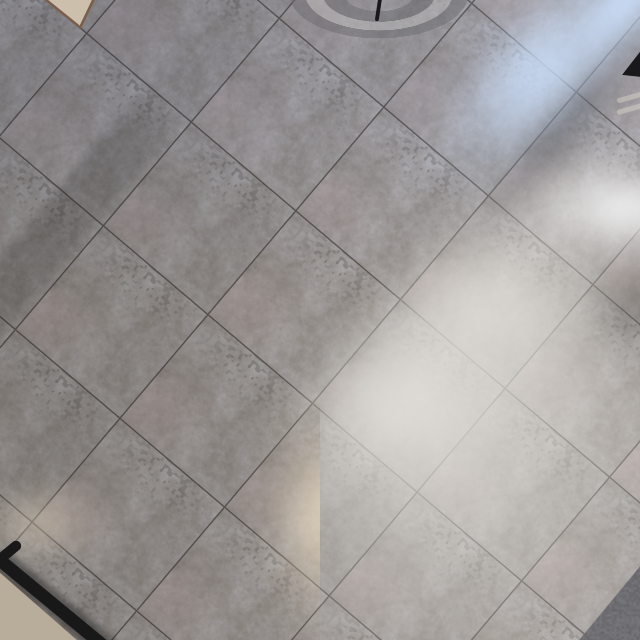
This texture is drawn by a three.js fragment shader. Its source:

```glsl
// Square grey stone tiles laid on the diagonal, with thin dark joints.
// One mottled print repeats in every tile; daylight, reflections and soft
// shadows lie over the whole floor, and a few objects cut in at its rim.
varying vec2 vUv;

const vec2 GRID_ORIGIN = vec2(0.4622, 0.6706);
const vec2 STEP_A = vec2(0.1634, -0.1387);   // tile edge, down right
const vec2 STEP_B = vec2(-0.1374, -0.1621);  // tile edge, down left
const float TILE = 0.2135;
const float JOINT = 0.0011;
const float SOFT = 0.0010;
const vec3 STONE_DARK = vec3(0.49, 0.465, 0.445);
const vec3 STONE_LIGHT = vec3(0.64, 0.63, 0.63);
const vec3 ROSE = vec3(0.61, 0.54, 0.53);
const vec3 JOINT_COLOR = vec3(0.25, 0.23, 0.22);
const vec3 WHITE_LIGHT = vec3(0.89, 0.88, 0.86);
const vec3 BLUE_LIGHT = vec3(0.80, 0.88, 0.99);
const vec3 WARM_LIGHT = vec3(0.94, 0.88, 0.78);
const vec3 BLACK = vec3(0.10, 0.095, 0.10);
const vec3 CREAM = vec3(0.80, 0.75, 0.67);

float hash(vec2 p) {
  vec3 q = fract(vec3(p.xyx) * 0.1031);
  q += dot(q, q.yzx + 33.33);
  return fract((q.x + q.y) * q.z);
}

float noise(vec2 p) {
  vec2 i = floor(p), f = fract(p);
  f = f * f * (3.0 - 2.0 * f);
  return mix(mix(hash(i), hash(i + vec2(1, 0)), f.x),
             mix(hash(i + vec2(0, 1)), hash(i + vec2(1, 1)), f.x), f.y);
}

float fbm(vec2 p) {
  float sum = 0.0, amp = 0.5;
  for (int i = 0; i < 5; i++) {
    sum += amp * noise(p);
    p = mat2(1.6, 1.2, -1.2, 1.6) * p + 7.3;
    amp *= 0.55;
  }
  return sum;
}

float glow(vec2 p, vec2 center, vec2 radius) {
  vec2 d = (p - center) / radius;
  return exp(-dot(d, d));
}

// Distance to the left of the line from a to b.
float side(vec2 p, vec2 a, vec2 b) {
  vec2 d = normalize(b - a);
  return dot(p - a, vec2(-d.y, d.x));
}

float bar(vec2 p, vec2 a, vec2 b, float halfWidth) {
  vec2 d = b - a;
  float t = clamp(dot(p - a, d) / dot(d, d), 0.0, 1.0);
  return halfWidth - length(p - a - d * t);
}

float fill(float d) { return smoothstep(-SOFT, SOFT, d); }

// Print shared by all tiles; f runs from 0 to 1 inside a tile.
vec3 stone(vec2 f, vec2 p) {
  float cloud = fbm(f * 4.0 + 3.0);
  float mottle = fbm(f * 17.0 + 20.0);
  float grain = noise(p * 330.0) + noise(p * 190.0) - 1.0;
  float shade = 0.38 + 0.75 * (cloud - 0.5) + 0.65 * (mottle - 0.55) + 0.10 * grain;
  vec3 col = mix(STONE_DARK, STONE_LIGHT, shade);
  col = mix(col, ROSE, 0.55 * glow(f, vec2(0.15, 0.75), vec2(0.3, 0.35)) * cloud);
  float specks = smoothstep(0.53, 0.70, noise(f * 42.0) * 0.6 + mottle * 0.4);
  return col * (1.0 - 0.16 * specks * (0.15 + glow(f, vec2(0.5, 0.12), vec2(0.33, 0.16))));
}

vec3 lighting(vec3 col, vec2 p, vec2 g) {
  col *= mix(0.95, 1.14, smoothstep(0.0, 0.9, p.x));
  col *= mix(vec3(1.0), vec3(0.97, 0.99, 1.04), smoothstep(0.5, 0.9, p.y));
  // Long soft shadow across the left side
  float band = smoothstep(-1.48, -1.38, g.x) * (1.0 - smoothstep(-1.12, -0.98, g.x));
  col *= 1.0 - 0.12 * band * smoothstep(-0.2, 0.6, g.y);
  // Bright strip, cut by a joint and an upright seam
  float lit = smoothstep(0.72, 1.30, g.x) * mix(1.0, fill(p.x - 0.5), 1.0 - smoothstep(0.34, 0.38, p.y));
  col = mix(col, WHITE_LIGHT, 0.68 * lit * glow(p, vec2(0.70, 0.35), vec2(0.30, 0.32)));
  col = mix(col, WHITE_LIGHT, 0.72 * glow(p, vec2(0.638, 0.368), vec2(0.115, 0.10)));
  col = mix(col, WHITE_LIGHT, 0.65 * glow(p, vec2(0.78, 0.515), vec2(0.12, 0.10)));
  col = mix(col, vec3(0.93), 0.90 * glow(p, vec2(0.975, 0.675), vec2(0.11, 0.065)));
  col = mix(col, WARM_LIGHT, 0.7 * (1.0 - fill(p.x - 0.5)) * glow(p, vec2(0.51, 0.19), vec2(0.07, 0.12)));
  col = mix(col, WARM_LIGHT, 0.35 * glow(p, vec2(0.06, 0.18), vec2(0.07, 0.05)));
  // Blue daylight beside a brown shadow
  col = mix(col, BLUE_LIGHT, 0.80 * glow(g, vec2(0.70, -1.90), vec2(0.36, 0.65)));
  col = mix(col, BLUE_LIGHT, 0.85 * glow(g, vec2(0.85, -2.75), vec2(0.25, 0.6)));
  col *= 1.0 - 0.22 * glow(g, vec2(1.10, -1.75), vec2(0.16, 0.75));
  return col * (1.0 - 0.20 * glow(p, vec2(1.0, 0.52), vec2(0.07, 0.07)));
}

vec3 objects(vec3 col, vec2 p) {
  // Round stand with its rod
  float r = length((p - vec2(0.592, 1.01)) * vec2(1.0, 2.0));
  float rings = fill(0.14 - r) - fill(0.115 - r) + fill(0.088 - r) - fill(0.055 - r);
  col = mix(col, vec3(0.42, 0.42, 0.44), 0.5 * rings);
  col = mix(col, vec3(0.78), 0.4 * (fill(0.115 - r) - fill(0.088 - r)));
  col = mix(col, BLACK, fill(bar(p, vec2(0.595, 1.01), vec2(0.589, 0.970), 0.003)));
  // Panel corner, upper left
  float panel = min(side(p, vec2(0.069, 1.0), vec2(0.126, 0.954)), side(p, vec2(0.126, 0.954), vec2(0.148, 1.0)));
  col = mix(col, mix(vec3(0.48, 0.37, 0.30), CREAM, fill(panel - 0.004)), fill(panel));
  // Foot and pale strips, right
  for (int i = 0; i < 2; i++) {
    float y = 0.825 + 0.018 * float(i);
    col = mix(col, vec3(0.84, 0.82, 0.78), 0.5 * fill(bar(p, vec2(0.968, y), vec2(1.01, y + 0.012), 0.004)));
  }
  float foot = min(side(p, vec2(1.0, 0.919), vec2(0.972, 0.883)), side(p, vec2(0.972, 0.883), vec2(1.0, 0.880)));
  col = mix(col, BLACK, fill(foot));
  // Dark mat, lower right
  vec3 mat = vec3(0.43, 0.43, 0.45) + 0.07 * (noise(p * 260.0) - 0.5);
  col = mix(col, mat, fill(side(p, vec2(1.0, 0.115), vec2(0.905, 0.0))));
  // Framed top, lower left
  float frame = bar(p, vec2(0.008, 0.118), vec2(0.163, -0.010), 0.010);
  col *= 1.0 - 0.35 * smoothstep(-0.018, 0.0, frame);
  col = mix(col, CREAM * 0.9, fill(side(p, vec2(0.12, 0.0), vec2(0.0, 0.105))));
  frame = max(frame, bar(p, vec2(-0.01, 0.118), vec2(0.025, 0.147), 0.008));
  return mix(col, BLACK, fill(frame));
}

void main() {
  vec2 p = vUv, q = p - GRID_ORIGIN;
  float area = STEP_A.x * STEP_B.y - STEP_A.y * STEP_B.x;
  vec2 g = vec2(q.x * STEP_B.y - q.y * STEP_B.x, STEP_A.x * q.y - STEP_A.y * q.x) / area;
  vec2 f = fract(g), edge = min(f, 1.0 - f) * TILE;
  vec3 col = stone(f, p) * (0.985 + 0.03 * hash(floor(g) + 40.0));
  float joint = 1.0 - smoothstep(JOINT - SOFT, JOINT + SOFT, min(edge.x, edge.y));
  col = mix(col, JOINT_COLOR, 0.75 * joint);
  gl_FragColor = vec4(objects(lighting(col, p, g), p), 1.0);
}
```
